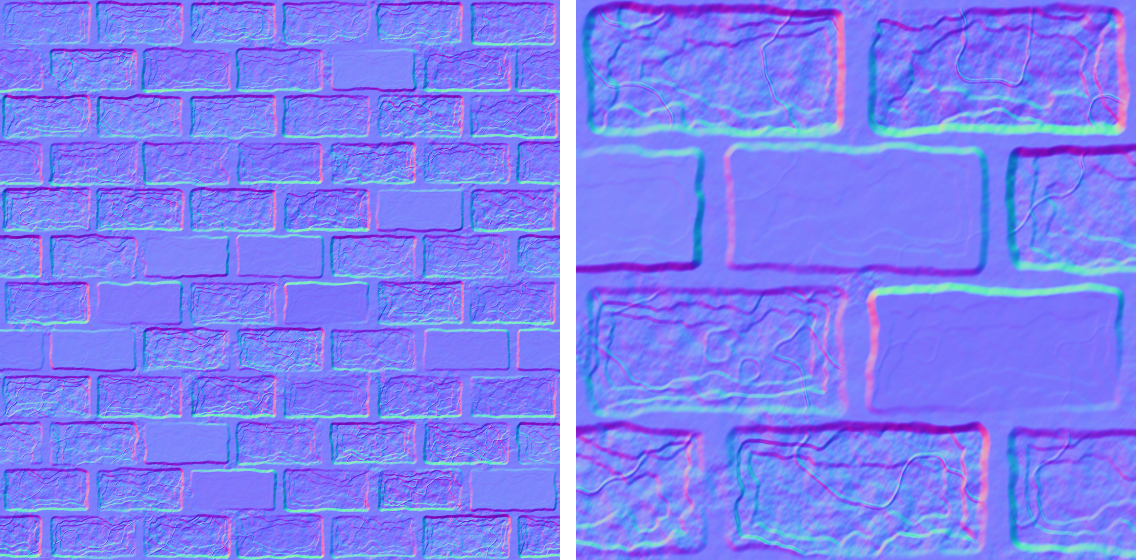
Left: the whole. Right: its middle third, enlarged.
A Shadertoy shader for this texture map:

```glsl
// Tangent-space normal map of a rough stone brick wall, 6 bricks by 12 courses, tileable.

float hash(vec2 p) {
    vec3 q = fract(p.xyx * 0.1031);
    q += dot(q, q.yzx + 33.33);
    return fract((q.x + q.y) * q.z);
}

// Value noise that wraps after `period` lattice cells
float noise(vec2 p, float period, float seed) {
    vec2 i = floor(p), f = p - i;
    f = f * f * f * (f * (f * 6.0 - 15.0) + 10.0);
    vec2 a = mod(i, period) + seed, b = mod(i + 1.0, period) + seed;
    return mix(mix(hash(a), hash(vec2(b.x, a.y)), f.x),
               mix(hash(vec2(a.x, b.y)), hash(b), f.x), f.y);
}

// Zero-centred fractal noise; `frequency` is in cells per course
float fbm(vec2 p, float frequency, float seed) {
    float sum = 0.0, amplitude = 0.5;
    for (int octave = 0; octave < 4; octave++) {
        sum += amplitude * (noise(p * frequency, 12.0 * frequency, seed) - 0.5);
        frequency *= 2.0;
        amplitude *= 0.5;
        seed += 17.0;
    }
    return sum;
}

float roundedBox(vec2 p, vec2 halfSize, float radius) {
    vec2 q = abs(p) - halfSize + radius;
    return length(max(q, 0.0)) + min(max(q.x, q.y), 0.0) - radius;
}

// Wall relief; one unit is the height of a course, a brick is two units wide
float wallHeight(vec2 p) {
    // Running bond with a wrapped identity for each brick
    float course = floor(p.y);
    float x = p.x + 1.0 - mod(course, 2.0);
    vec2 id = vec2(mod(floor(x * 0.5), 6.0), mod(course, 12.0));
    vec2 local = vec2(mod(x, 2.0) - 1.0, fract(p.y) - 0.5);

    float sizeRnd = hash(id + 3.7);
    float depthRnd = hash(id + 41.3);
    vec2 tilt = vec2(hash(id + 71.1), hash(id + 97.9)) - 0.5;
    bool recessed = hash(id + 23.5) < 0.13;

    // Ragged outline
    vec2 halfSize = vec2(0.93, 0.448) - vec2(0.04, 0.02) * sizeRnd;
    float edge = roundedBox(local, halfSize, 0.08) + 0.11 * fbm(p, 3.0, 5.0);
    float face = 1.0 - smoothstep(-0.045, 0.022, edge);

    // Broken ledges stepping down towards the edges
    float fracture = edge + 0.55 * fbm(p, 2.0, 131.0);
    float ledges = 0.024 * (1.0 - smoothstep(-0.10, -0.06, fracture))
                 + 0.018 * (1.0 - smoothstep(-0.25, -0.21, fracture));
    float scratch = 0.012 * (1.0 - smoothstep(0.0, 0.012, abs(fbm(p, 1.0, 211.0) - 0.04)));

    // Fine stone grain, and mortar that is gritty only in patches
    float grain = fbm(p, 7.0, 311.0);
    float grit = smoothstep(0.54, 0.8, noise(p * 2.0, 24.0, 401.0));
    float mortar = (0.012 + 0.05 * grit) * grain;

    float wear = recessed ? 0.12 : mix(0.6, 1.15, hash(id + 59.2));
    float relief = recessed ? -0.04 : mix(0.025, 0.065, depthRnd);
    float stone = relief + dot(local, tilt * vec2(0.07, 0.2))
                + wear * (ledges - scratch + 0.055 * grain);
    return mix(mortar, stone, face);
}

void mainImage(out vec4 fragColor, in vec2 fragCoord) {
    vec2 p = fragCoord / iResolution.xy * 12.0;

    // Slope by central differences
    vec2 e = vec2(0.013, 0.0);
    vec2 slope = vec2(wallHeight(p + e.xy) - wallHeight(p - e.xy),
                      wallHeight(p + e.yx) - wallHeight(p - e.yx)) / (2.0 * e.x);

    // Green axis points down
    vec3 normal = normalize(vec3(-slope.x, slope.y, 1.0));
    fragColor = vec4(normal * 0.5 + vec3(0.49, 0.495, 0.49), 1.0);
}
```
